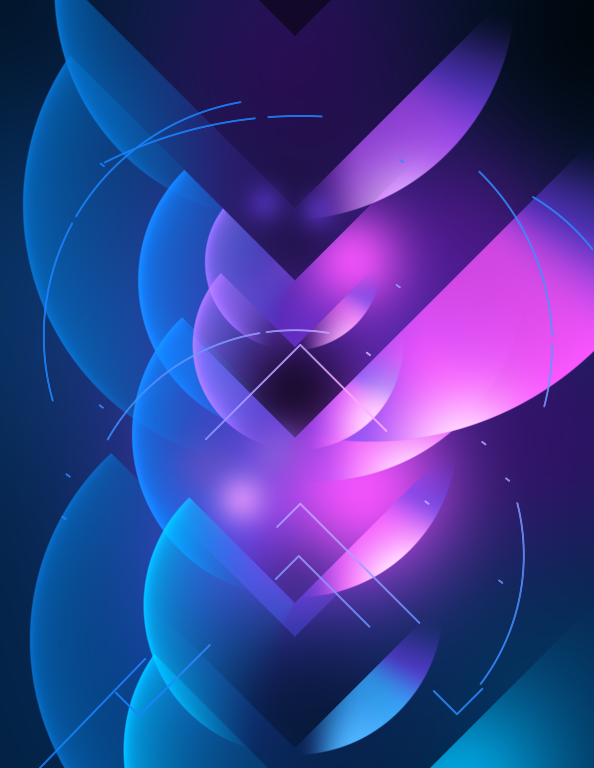
Reproduce this background procedurally as a WebGL 2 fragment shader.

```glsl
#version 300 es
precision highp float;
// Glowing discs stacked on an axis, each cut by a V-shaped edge, over soft pools of light.
// Discs have a lit left rim and a hot lower-right lobe; thin arcs and chevrons lie on top.
// Lengths are in canvas heights, with the origin at the lower left.
uniform vec2 u_resolution;
out vec4 fragColor;

const float AXIS = .384, LINE_WIDTH = .0013, PI = 3.14159;
const vec2 LOBE_DIR = vec2(.5, -.866);
const vec3 NAVY = vec3(.01, .13, .26), BLUE = vec3(.02, .42, .76);
const vec3 AZURE = vec3(.07, .51, 1), CYAN = vec3(0, .74, 1);
const vec3 VIOLET = vec3(.42, .25, .94), LILAC = vec3(.66, .44, 1);
const vec3 PINK = vec3(.98, .33, 1), PLUM = vec3(.2, .06, .4);
const vec3 WHITE = vec3(1, .96, 1);
// Discs: centre and radius
const vec3 TOP = vec3(.371, 1.013, .3), SMALL = vec3(.382, .659, .115);
const vec3 MIDDLE = vec3(.388, .551, .137), HEART = vec3(.384, .434, .212);
const vec3 LOWER = vec3(.382, .212, .195);

vec2 p;
float px, ink = 0.;
vec3 col = NAVY;

float hash(float n) { return fract(sin(n * 91.7) * 4375.5); }
float cover(float d) { return smoothstep(-px, px, d); }

// Height above a V whose tip sits on the axis
float vee(float tip) { return p.y - tip - abs(p.x - AXIS); }

float gauss(float x, float y, float size) {
  vec2 q = (p - vec2(x, y)) / size;
  return exp(-dot(q, q));
}

void pool(float x, float y, float size, vec3 tint, float amount) {
  col = mix(col, tint, amount * gauss(x, y, size));
}

// Darkening that rests in a V and fades away from its tip
void shadow(float tip, float size, float amount) {
  col *= 1. - amount * cover(vee(tip)) * gauss(AXIS, tip + .4 * size, size);
}

// Lit left side of a disc, below the V at tip
void rim(vec3 disc, float tip, vec3 tint, float amount) {
  vec2 q = p - disc.xy;
  float len = length(q), d = disc.z - len, inner = max(d, 0.);
  float left = smoothstep(.2, .9, -q.x / max(len, .001));
  float mask = cover(d) * cover(-vee(tip)) * left * amount;
  col = mix(col, tint, mask * (.12 + .78 * exp(-inner / (.28 * disc.z))));
  col += tint * mask * .2 * exp(-inner / .006);
}

// Bright lower-right part of a disc with a hot spot
void lobe(vec3 disc, float tip, vec3 tint, float amount, float hotX, float hotY) {
  vec2 q = p - disc.xy;
  float len = length(q), d = disc.z - len, inner = max(d, 0.);
  float facing = dot(q / max(len, .001), LOBE_DIR);
  float mask = cover(d) * cover(-vee(tip)) * smoothstep(AXIS, AXIS + .09, p.x) * amount;
  float lit = smoothstep(.58, .97, facing) * (.6 + .4 * exp(-inner / (.5 * disc.z)));
  col = mix(col, mix(VIOLET, tint, smoothstep(.82, .98, facing)), mask * lit);
  float hot = gauss(hotX, hotY, .045 + .08 * disc.z);
  col = mix(col, mix(tint, WHITE, .85 * tint.r), mask * hot * exp(-inner / .06));
}

float stroke(float d) { return 1. - smoothstep(LINE_WIDTH - .5 * px, LINE_WIDTH + .5 * px, d); }

void segment(vec2 a, vec2 s) {
  vec2 q = p - a;
  ink = max(ink, stroke(length(q - s * clamp(dot(q, s) / dot(s, s), 0., 1.))));
}

// Arc around a mid angle with half its span, broken at a gap
void arc(vec3 disc, float mid, float span, float gap) {
  vec2 q = p - disc.xy;
  float a = mod(atan(q.y, q.x) - mid + PI, 2. * PI) - PI;
  float ends = cover((span - abs(a)) * disc.z) * cover((abs(a - gap) - .014) * disc.z);
  ink = max(ink, stroke(abs(length(q) - disc.z)) * ends);
}

// Two diagonal arms; up is -1 for a roof and 1 for a V
void chevron(float x, float y, float up, float leftArm, float rightArm) {
  segment(vec2(x, y), leftArm * vec2(-1, up));
  segment(vec2(x, y), rightArm * vec2(1, up));
}

void main() {
  p = gl_FragCoord.xy / u_resolution.y;
  px = 1. / u_resolution.y;

  // Soft background light
  pool(.13, .6, .25, BLUE * .55, .8);
  pool(.43, .54, .26, vec3(.4, .17, .8), .95);
  pool(.71, .42, .17, PLUM, .85);
  pool(.61, .7, .13, vec3(.38, .1, .64), .75);
  pool(.39, .92, .2, PLUM * 1.1, .9);
  pool(.79, .97, .23, NAVY * .2, 1.);
  pool(0., 1., .15, NAVY * .6, .8);
  pool(.72, .08, .18, BLUE * .52, .8);
  pool(.31, .15, .17, vec3(.06, .3, .72), .9);
  pool(.35, .29, .15, VIOLET, .9);
  pool(.47, .36, .11, PINK, .95);

  // Large discs and sweeping lobes
  rim(vec3(.371, .167, .332), .171, BLUE, .9);
  rim(vec3(.371, .733, .341), .635, BLUE, .95);
  rim(TOP, .729, BLUE, 1.);
  lobe(vec3(.41, .648, .275), .43, PINK, .9, .52, .4);
  lobe(vec3(.482, .844, .419), .43, PINK, 1., .59, .46);
  shadow(.729, .25, .25);
  lobe(TOP, .729, mix(VIOLET, PINK, .45), .9, .51, .752);
  pool(.59, -.03, .14, CYAN * .9, cover(-vee(-.176)) * step(AXIS, p.x));

  // Inner discs, back to front
  rim(vec3(.382, .635, .202), .635, AZURE, .95);
  rim(HEART, .44, AZURE, .95);
  rim(LOWER, .215, CYAN, .95);
  col *= 1. - .4 * cover(-vee(.171)) * gauss(AXIS, .1, .14);
  shadow(.026, .12, .3);
  shadow(.215, .07, .3);
  lobe(LOWER, .026, vec3(.2, .66, 1), .95, .45, .035);
  lobe(HEART, .215, PINK, 1., .51, .265);
  rim(vec3(.378, .023, .217), -.035, CYAN, .9);
  pool(.46, .66, .065, PINK, .9 * cover(-vee(.635)));
  rim(MIDDLE, .548, LILAC, .95);
  col *= 1. - .75 * cover(vee(.43)) * cover(-vee(.548)) * gauss(AXIS, .49, .09);
  lobe(MIDDLE, .43, PINK, 1., .475, .463);
  rim(SMALL, .635, LILAC, .8);
  lobe(SMALL, .548, PINK, .9, .43, .555);
  shadow(.635, .1, .45);
  col *= 1. - .5 * cover(vee(.953));

  // Small lens glows
  pool(.345, .735, .025, VIOLET, .45);
  pool(.415, .725, .025, VIOLET, .45);
  pool(.36, .41, .035, LILAC * .85, .6);
  pool(.27, .39, .04, LILAC * .75, .4);
  pool(.315, .35, .033, vec3(.95, .62, 1), .7);

  // Thin arcs, chevrons and scattered specks
  arc(vec3(.366, .5625, .309), 2.58, .84, .05);
  arc(vec3(.391, .284, .565), 1.78, .26, -.12);
  arc(vec3(.384, .29, .28), 2.02, .61, -.3);
  arc(vec3(.404, .551, .315), .27, .53, -.25);
  arc(vec3(.553, .505, .277), .85, .19, 1.);
  arc(vec3(.404, .277, .278), -.2, .45, 1.);
  chevron(.391, .551, -1., .123, .112);
  chevron(.391, .344, -1., .03, .155);
  chevron(.389, .276, -1., .03, .092);
  chevron(.181, .068, 1., .03, .092);
  chevron(.595, .07, 1., .03, .033);
  segment(vec2(.189, .142), vec2(-.137, -.142));
  for (float i = 1.; i < 12.; i++)
    segment(vec2(.06 + .6 * hash(i), .14 + .7 * hash(i + 40.)), vec2(.004, -.003));
  vec3 inkColor = mix(AZURE, vec3(1, .68, 1), gauss(.48, .44, .25));
  fragColor = vec4(clamp(mix(col, inkColor, ink * .85), 0., 1.), 1);
}
```
